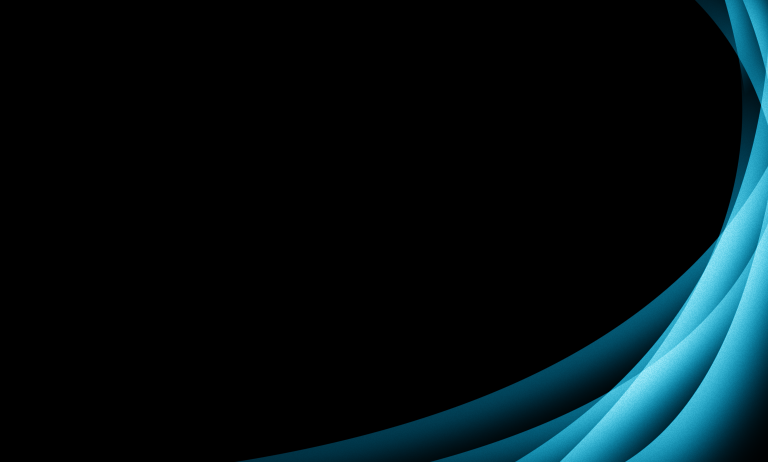
A Shadertoy shader for this background:

```glsl
#define ASPECT 1.67
#define GRAIN 0.05
#define GRAIN_CELLS 460.0
#define WIDE 0.09
#define MEDIUM 0.07
#define NARROW 0.05
#define SWELL 0.4

float cross2(vec2 a, vec2 b) { return a.x * b.y - a.y * b.x; }

float hash(vec2 cell) {
    vec3 h = fract(vec3(cell.xyx) * 0.1031);
    h += dot(h, h.yzx + 33.33);
    return fract((h.x + h.y) * h.z);
}

// Glow on the outer side of the parabola a-b-c (b is the control point).
// strength.xy is the light at start and end, strength.z eases between them.
float ribbon(vec2 p, vec2 a, vec2 b, vec2 c, vec3 strength, float width) {
    vec2 ab = b - a, ac = c - a, q = p - a;
    float det = cross2(ab, ac);
    float v = cross2(q, ac) / det;
    float w = cross2(ab, q) / det;
    float u = 1.0 - v - w;

    // Implicit curve divided by its gradient approximates distance
    vec2 gradV = vec2(ac.y, -ac.x) / det;
    vec2 gradW = vec2(-ab.y, ab.x) / det;
    vec2 grad = 2.0 * v * gradV - 4.0 * (u * gradW - w * (gradV + gradW));
    float dist = (v * v - 4.0 * u * w) / max(length(grad), 1e-4);

    // Light along the curve, swelling in the middle, cut past both ends
    float along = w + 0.5 * v;
    float t = clamp(along, 0.0, 1.0);
    float light = max(mix(strength.x, strength.y, pow(t, strength.z)), 0.0);
    light *= 1.0 + SWELL * 4.0 * t * (1.0 - t);
    light *= smoothstep(-0.7, -0.3, along) * (1.0 - smoothstep(1.2, 1.7, along));

    float pixel = 1.0 / iResolution.y;
    float edge = smoothstep(-0.7 * pixel, 0.7 * pixel, dist);
    float depth = max(dist, 0.0) / width;
    return light * edge * exp(-depth * depth);
}

// Screen blend
float addLight(float base, float light) {
    return 1.0 - (1.0 - base) * (1.0 - light);
}

// Light level to black, teal, cyan and pale cyan
vec3 cyanRamp(float level) {
    return vec3(0.9 * pow(level, 4.0), level, 1.0 - pow(1.0 - level, 1.42));
}

void mainImage(out vec4 fragColor, in vec2 fragCoord) {
    vec2 p = fragCoord / iResolution.xy * vec2(ASPECT, 1.0);
    float level = 0.0;

    // Long sweeps rising from the bottom edge
    level = addLight(level, ribbon(p, vec2(0.511, 0.0), vec2(1.391, 0.141),
        vec2(1.670, 0.641), vec3(0.18, 0.50, 3.0), MEDIUM));
    level = addLight(level, ribbon(p, vec2(0.935, 0.0), vec2(1.524, 0.157),
        vec2(1.670, 0.517), vec3(0.25, 0.48, 1.5), MEDIUM));
    level = addLight(level, ribbon(p, vec2(1.120, 0.0), vec2(1.620, 0.300),
        vec2(1.670, 0.891), vec3(0.42, 0.46, 1.0), MEDIUM));
    level = addLight(level, ribbon(p, vec2(1.217, 0.0), vec2(1.737, 0.496),
        vec2(1.576, 1.0), vec3(0.58, -0.10, 1.2), WIDE));
    level = addLight(level, ribbon(p, vec2(1.359, 0.0), vec2(1.583, 0.139),
        vec2(1.670, 0.570), vec3(0.52, 0.50, 1.0), WIDE));

    // Short sweeps falling from the top edge
    level = addLight(level, ribbon(p, vec2(1.511, 1.0), vec2(1.620, 0.891),
        vec2(1.670, 0.728), vec3(0.12, 0.50, 2.0), MEDIUM));
    level = addLight(level, ribbon(p, vec2(1.576, 1.0), vec2(1.604, 0.902),
        vec2(1.620, 0.793), vec3(0.48, 0.0, 1.0), NARROW));
    level = addLight(level, ribbon(p, vec2(1.615, 1.0), vec2(1.648, 0.924),
        vec2(1.670, 0.826), vec3(0.42, 0.42, 1.0), NARROW));

    // Fine grain in the lit areas
    float grain = hash(floor(p * GRAIN_CELLS)) - 0.5;
    level = clamp(level * (1.0 + GRAIN * grain), 0.0, 1.0);

    fragColor = vec4(cyanRamp(level), 1.0);
}
```
